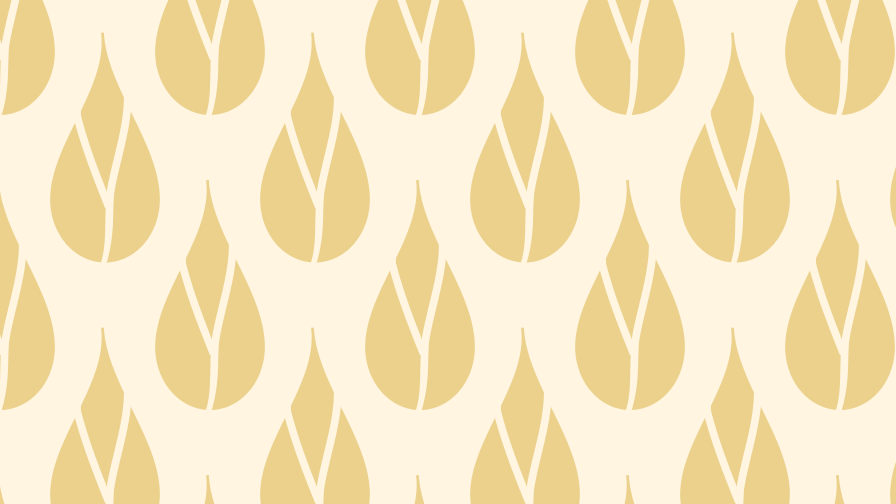
A Shadertoy shader for this pattern:

```glsl
const float CANVAS_HEIGHT = 4.32;       // design units from bottom to top
const vec2 PERIOD = vec2(1.8, 2.529);   // spacing of one lattice of buds
const vec2 FIRST_TIP = vec2(0.9, 4.04);
const float TIP_MARGIN = 0.25;
const float WIDEST = 1.43;              // depth below the tip of the full width
const vec2 BELLY = vec2(0.47, 0.54);    // radii of the rounded base
const vec3 CREAM = vec3(1.0, 0.96, 0.88);
const vec3 GOLD = vec3(0.92, 0.82, 0.55);

// Cubic curve over a depth span; returns its offset and slope.
vec2 hermite(float t, vec2 span, vec2 ends, vec2 slopes) {
    float len = span.y - span.x;
    float u = clamp((t - span.x) / len, 0.0, 1.0);
    float rise = ends.y - ends.x;
    float a = len * slopes.x;
    float b = a + len * slopes.y - 2.0 * rise;
    float c = 3.0 * rise - 2.0 * a - len * slopes.y;
    float value = ends.x + u * (a + u * (c + u * b));
    float slope = (a + u * (2.0 * c + 3.0 * u * b)) / len;
    return vec2(value, slope);
}

// Signed distance across a curve given by offset and slope.
float across(float x, vec2 curve) {
    return (x - curve.x) * inversesqrt(1.0 + curve.y * curve.y);
}

float ellipseDistance(vec2 p, vec2 radii) {
    float k = length(p / radii);
    return k * (k - 1.0) / max(length(p / (radii * radii)), 1e-4);
}

// One flank of the drop, with x measured outwards.
float flank(float x, float t, float tipOffset, float tipSlope) {
    vec2 edge = hermite(t, vec2(0.0, WIDEST), vec2(tipOffset, BELLY.x), vec2(tipSlope, 0.0));
    return t < WIDEST ? across(x, edge) : ellipseDistance(vec2(x, t - WIDEST), BELLY);
}

float dropDistance(vec2 p) {
    float left = flank(-p.x, p.y, 0.034, -0.13);
    float right = flank(p.x, p.y, -0.01, 0.055);
    return max(max(left, right), -p.y);
}

// Forked gap: a right branch flowing into the stem, and a left branch.
float gapDistance(vec2 p) {
    vec2 right = hermite(p.y, vec2(0.55, 1.38), vec2(0.195, 0.045), vec2(0.0, -0.16));
    vec2 stem = hermite(p.y, vec2(1.38, 1.97), vec2(0.045, -0.01), vec2(-0.08, -0.3));
    vec2 left = hermite(p.y, vec2(0.71, 1.5), vec2(-0.24, 0.035), vec2(0.25, 0.4));
    float d = abs(across(p.x, p.y < 1.38 ? right : stem));
    if (p.y < 1.5) d = min(d, abs(across(p.x, left)));
    float halfWidth = mix(0.033, 0.024, smoothstep(1.6, 1.97, p.y));
    return d - halfWidth;
}

float budDistance(vec2 p) {
    return max(dropDistance(p), -gapDistance(p));
}

// Local position: x from the bud's axis, y as depth below its tip.
vec2 latticeCell(vec2 p, vec2 tip) {
    float x = mod(p.x - tip.x + 0.5 * PERIOD.x, PERIOD.x) - 0.5 * PERIOD.x;
    float depth = mod(tip.y - p.y + TIP_MARGIN, PERIOD.y) - TIP_MARGIN;
    return vec2(x, depth);
}

void mainImage(out vec4 fragColor, in vec2 fragCoord) {
    float pixel = CANVAS_HEIGHT / iResolution.y;
    vec2 p = fragCoord * pixel;

    // Two lattices, half a period apart, form the staggered rows.
    float d = 1e3;
    for (int i = 0; i < 2; i++) {
        vec2 tip = FIRST_TIP + 0.5 * float(i) * PERIOD;
        d = min(d, budDistance(latticeCell(p, tip)));
    }

    float coverage = clamp(0.5 - d / pixel, 0.0, 1.0);
    fragColor = vec4(mix(CREAM, GOLD, coverage), 1.0);
}
```
